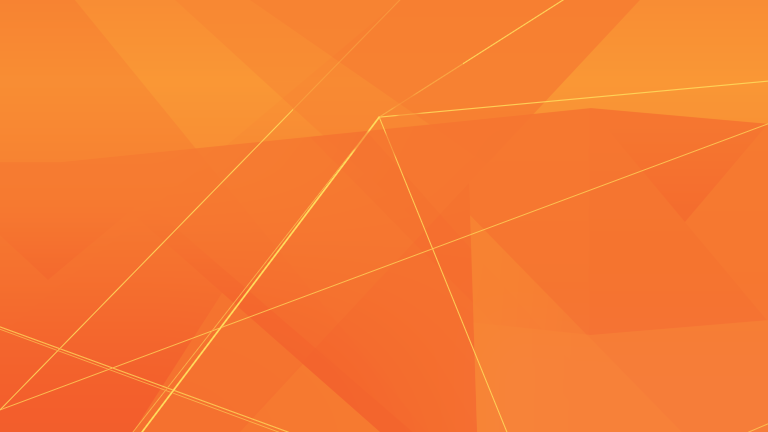
A Shadertoy shader for this background:

```glsl
// Orange backdrop of overlapping translucent facets crossed by thin golden lines.

// Coordinates span 16 x 9 units; this is the size of one output pixel.
float pixelSize() { return 9.0 / iResolution.y; }

// Smooth mask of the half plane east of a line given from top to bottom.
float east(vec2 p, vec2 top, vec2 bottom) {
    vec2 d = normalize(bottom - top);
    float dist = d.x * (p.y - top.y) - d.y * (p.x - top.x);
    return smoothstep(-0.7, 0.7, dist / pixelSize());
}

float west(vec2 p, vec2 top, vec2 bottom) { return 1.0 - east(p, top, bottom); }

// Smooth mask of everything under a height.
float under(float y, float height) {
    return smoothstep(-0.7, 0.7, (height - y) / pixelSize());
}

float stroke(vec2 p, vec2 a, vec2 b, float halfWidth) {
    vec2 ab = b - a;
    float along = clamp(dot(p - a, ab) / dot(ab, ab), 0.0, 1.0);
    float dist = length(p - a - ab * along);
    return clamp((halfWidth - dist) / pixelSize() + 0.5, 0.0, 1.0);
}

// Brightness of the facets, 0 deep orange to 1 light orange.
float facets(vec2 p) {
    float light = 0.97 - 0.1 * abs(p.y - 7.3);

    // Upper diagonal panes
    float funnel = west(p, vec2(13.33, 9), vec2(7.5, 2.75));
    light -= 0.16 * west(p, vec2(1.56, 9), vec2(4.27, 5.67));
    light = mix(light, 0.62, 0.45 * funnel * east(p, vec2(3.65, 9), vec2(6.04, 6.81)));
    light = mix(light, 0.58, 0.6 * funnel * east(p, vec2(5.21, 9), vec2(8.96, 6.4)));
    light -= 0.06 * funnel * east(p, vec2(8.33, 9), vec2(4.48, 5.77));

    // Broad dark band, deepening toward the lower left
    float ridge = min(max(5.62, 5.62 + 0.102 * (p.x - 1.25)), 6.75 - 0.089 * (p.x - 12.29));
    float band = under(p.y, ridge);
    float deepLeft = mix(0.03, 0.5, smoothstep(0.0, 5.6, p.y));
    float bandLight = mix(deepLeft, 0.4, smoothstep(3.0, 10.5, p.x));
    light = mix(light, bandLight, 0.87 * band);

    // Panes continuing through the band
    vec2 wallTop = vec2(9.65, 9), wallFoot = vec2(9.94, 0);
    float wall = east(p, wallTop, wallFoot);
    light -= 0.07 * band * (1.0 - wall) * east(p, vec2(13.33, 9), vec2(7.5, 2.75));
    light -= 0.05 * band * west(p, vec2(5.21, 9), vec2(13.2, 0)) * east(p, vec2(3.65, 9), vec2(12.5, 0));
    light -= 0.03 * band * smoothstep(12.25, 12.3, p.x);

    // Crossing triangles at the right
    vec2 apex = vec2(14.27, 4.375);
    float fall = east(p, vec2(12.29, 6.75), apex);
    float rise = east(p, vec2(16, 6.42), apex);
    light -= 0.13 * band * fall * (1.0 - rise) * smoothstep(6.6, 4.4, p.y);
    light += 0.06 * band * fall * rise;

    // Small triangle at the left, darkest at its tip
    float notch = east(p, vec2(0, 4.1), vec2(1, 3.17)) * west(p, vec2(2.5, 4.42), vec2(1, 3.17));
    light -= 0.1 * notch * smoothstep(5.0, 3.2, p.y) * band;

    // Lighter floor and wedge right of the wall
    float floorTop = max(2.58 - 0.107 * (p.x - 7.08), 2.02 + 0.084 * (p.x - 12.29));
    float wedge = west(p, vec2(9.79, 4.52), vec2(14.2, 0));
    light = mix(light, 0.57, 0.9 * wall * under(p.y, floorTop));
    light = mix(light, 0.68, wall * wedge * mix(0.45, 0.8, smoothstep(12.5, 9.8, p.x)));

    // Lower left panes and the dark streak beside them
    vec2 peak = vec2(4.63, 2.9);
    float slope = east(p, peak, vec2(7.92, 0));
    float tent = east(p, peak, vec2(2.77, 0)) * (1.0 - slope);
    light = mix(light, 0.42, 0.8 * tent);
    light += 0.12 * tent * east(p, vec2(6.25, 1.35), vec2(5, 0));
    float streak = slope * west(p, vec2(5.0, 3.1), vec2(8.6, 0));
    light = mix(light, 0.12, streak * 0.65 * smoothstep(4.8, 2.0, p.y));
    return light;
}

float goldLines(vec2 p) {
    vec2 hub = vec2(7.9, 6.56);
    float r = length(p - hub);
    float gap = 1.0 - 0.6 * smoothstep(0.3, 0.45, r) * smoothstep(0.95, 0.75, r);

    // Rays from the hub
    float gold = stroke(p, hub, vec2(2.96, 0), 0.018);
    gold = max(gold, 0.6 * stroke(p, hub, vec2(2.77, 0), 0.009));
    gold = max(gold, 0.85 * stroke(p, hub, vec2(10.56, 0), 0.011));
    gold = max(gold, 0.85 * stroke(p, hub, vec2(16, 7.31), 0.012));
    gold = max(gold, mix(0.4, 0.9, step(9.65, p.x)) * stroke(p, hub, vec2(11.73, 9), 0.012));
    gold *= gap;

    // Long diagonals and the pair at the lower left
    gold = max(gold, mix(0.85, 0.25, step(6.1, p.x)) * stroke(p, vec2(0, 0.46), vec2(8.33, 9), 0.011));
    gold = max(gold, 0.75 * stroke(p, vec2(0, 0.46), vec2(16, 6.42), 0.01));
    gold = max(gold, 0.75 * stroke(p, vec2(0, 2.19), vec2(6, 0), 0.012));
    gold = max(gold, 0.6 * stroke(p, vec2(0, 2.14), vec2(5.8, 0), 0.009));
    return max(gold, 0.7 * stroke(p, vec2(15.6, 0), vec2(16, 0.17), 0.01));
}

void mainImage(out vec4 fragColor, in vec2 fragCoord) {
    vec2 p = fragCoord / iResolution.xy * vec2(16, 9);
    vec3 color = mix(vec3(0.95, 0.36, 0.17), vec3(0.98, 0.6, 0.21), facets(p));
    color.b += 0.03 * smoothstep(3.5, 1.0, p.y) * smoothstep(9.0, 11.0, p.x);
    color = mix(color, vec3(1.0, 0.86, 0.36), goldLines(p));
    fragColor = vec4(color, 1.0);
}
```
